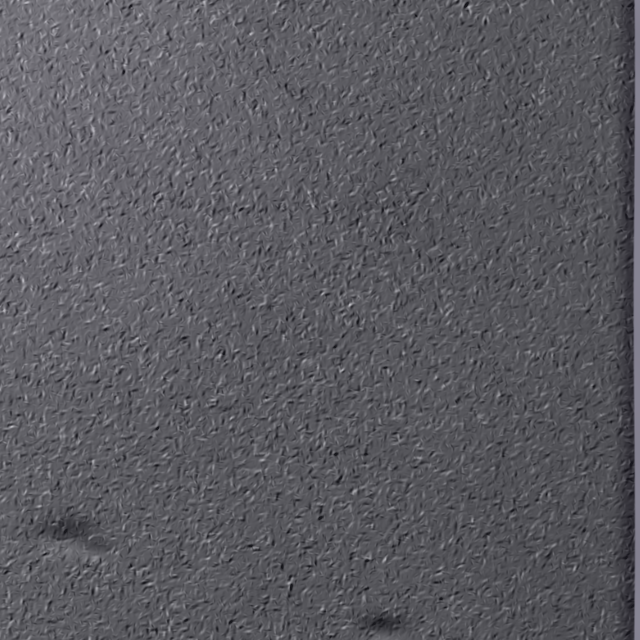
Give the GLSL for this texture, as a WebGL 2 fragment shader.

```glsl
#version 300 es
precision highp float;

uniform vec2 u_resolution;
out vec4 fragColor;

const float TAU = 6.2831853;

vec3 hash3(vec2 cell, float seed) {
    vec3 q = fract(vec3(cell.xyx + seed * 17.3) * vec3(0.1031, 0.1030, 0.0973));
    q += dot(q, q.yxz + 33.33);
    return fract((q.xxy + q.yzz) * q.zyx);
}

// Soft elliptical falloff around a centre
float blob(vec2 p, vec2 centre, vec2 radius) {
    vec2 d = (p - centre) / radius;
    return exp(-dot(d, d));
}

// Slow uneven variation in about -1..1
float waves(vec2 p) {
    float a = sin(p.x * 1.7 + 2.0 * sin(p.y * 0.9 + 0.6));
    float b = sin(p.y * 2.3 - p.x * 0.8 + 1.6 * sin(p.x * 1.3));
    float c = sin(p.x * 3.1 + p.y * 2.7 + 1.1);
    return (a + b + 0.7 * c) / 2.7;
}

// One short fleck per cell, few of them strong, turned around a common lean
float flecks(vec2 p, float lean, float spread, float seed) {
    vec2 home = floor(p);
    float sum = 0.0;
    for (int j = -1; j <= 1; j++) {
        for (int i = -1; i <= 1; i++) {
            vec2 cell = home + vec2(i, j);
            vec3 place = hash3(cell, seed);
            vec3 form = hash3(cell, seed + 5.0);
            vec2 d = p - cell - mix(vec2(0.1), vec2(0.9), place.xy);
            float angle = lean + (place.z - 0.5) * spread;
            vec2 along = vec2(cos(angle), sin(angle));
            float u = dot(d, along);
            float v = dot(d, vec2(-along.y, along.x));
            float envelope = exp(-u * u / 0.21 - v * v / 0.1);
            float ridge = cos(v * 6.0 + form.x * TAU);
            float strength = 0.2 + 2.0 * form.y * form.y;
            sum += envelope * ridge * strength;
        }
    }
    return sum;
}

// Pressed hollow: shadow above, catching light below
float dimple(vec2 p, vec2 centre, float size) {
    float shadow = blob(p, centre, size * vec2(1.3, 0.6));
    float light = blob(p, centre - size * vec2(0.1, 1.0), size * vec2(1.1, 0.5));
    return 0.09 * light - 0.15 * shadow;
}

// Broad illumination falling off from the upper left
float lighting(vec2 p) {
    float slope = 0.05 * (0.5 - p.x) + 0.02 * (p.y - 0.5);
    float glow = 0.075 * blob(p, vec2(0.0, 0.95), vec2(0.4, 0.45));
    return 0.344 + slope + glow + 0.008 * waves(p * 6.0);
}

void main() {
    vec2 p = gl_FragCoord.xy / u_resolution;

    // Woolly grain, flatter towards the bottom, with a finer layer on top
    float lean = mix(0.85, 1.15, smoothstep(0.2, 0.8, p.y));
    float grain = flecks(p * 92.0, lean, 1.8, 1.0);
    grain += 0.8 * flecks(p * 79.0 + 31.4, lean, 1.5, 2.0);
    grain += 0.5 * flecks(p * 141.0 + 12.7, lean, 2.6, 3.0);

    // Patches of strong flecks between calmer cloth
    float contrast = 0.104 * (1.0 + 0.25 * waves(p * 27.0) + 0.3 * waves(p.yx * 71.0));
    contrast *= mix(1.08, 0.82, smoothstep(0.45, 0.95, p.x));

    // Broken horizontal crease
    float creaseY = 0.678 + 0.006 * sin(p.x * 31.0);
    float crease = blob(p, vec2(0.46, creaseY), vec2(0.18, 0.008));
    crease *= 0.65 + 0.35 * cos((p.x - 0.34) * 24.0);
    contrast *= 1.0 + 0.6 * crease;

    float tone = lighting(p) + grain * contrast - 0.05 * crease;

    // Hollows in the cloth, ragged through the grain
    vec2 ragged = p + 0.004 * grain;
    tone += dimple(ragged, vec2(0.105, 0.175), 0.034);
    tone += 0.6 * dimple(ragged, vec2(0.15, 0.148), 0.018);
    tone += dimple(ragged, vec2(0.6, 0.027), 0.027);

    // Shaded border beside the pale side strip
    float border = smoothstep(0.955, 0.988, p.x);
    tone -= 0.12 * border;
    tone = clamp(tone, 0.09, 0.72);

    vec3 cloth = vec3(tone, tone, tone + 0.02);
    float violet = blob(p, vec2(0.05, 0.8), vec2(0.45, 0.4));
    cloth += vec3(0.002, -0.004, 0.005) * (violet + border);

    vec3 strip = vec3(0.52, 0.51, 0.57) + 0.015 * waves(p * 14.0);
    float edge = 0.991 + 0.001 * sin(p.y * 9.0);
    vec3 colour = mix(cloth, strip, smoothstep(edge - 0.002, edge + 0.002, p.x));
    fragColor = vec4(colour, 1.0);
}
```
